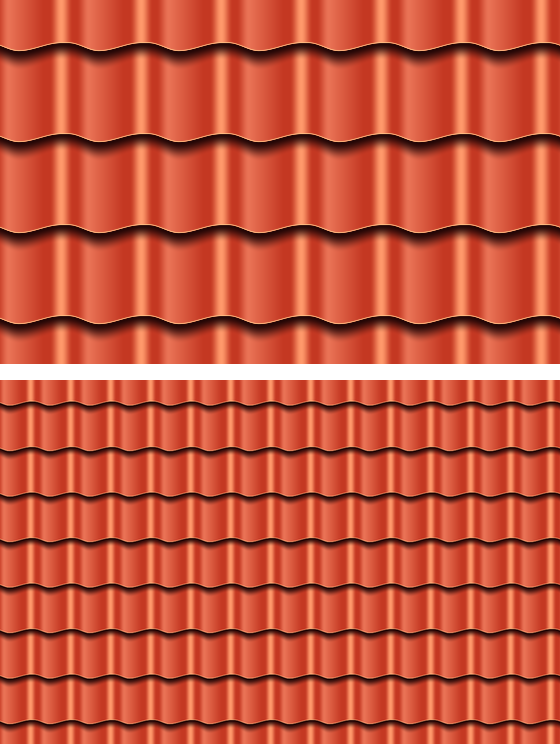
Top, the tile; bottom, the same tile 2 across and 2 down.
Give the GLSL for this pattern, as a WebGL 1 fragment shader.

```glsl
precision highp float;
// Glossy red clay roof tiles: seven wavy columns in four overlapping rows.

uniform vec2 u_resolution;

// Depth of the scalloped lower edge: 0 on the crest, 1 in the trough.
float edgeDrop(float u) {
  return smoothstep(0.09, 0.47, u) - smoothstep(0.47, 1.0, u);
}

// Glazed clay across one column: a narrow ridge highlight and a broad pan.
vec3 clayColor(float u) {
  float ridge = 1.0 - smoothstep(0.0, 0.145, min(u, 1.0 - u));
  float pan = smoothstep(0.19, 0.345, u) * clamp((0.77 - u) / 0.42, 0.0, 1.0);
  vec3 clay = mix(vec3(0.77, 0.22, 0.135), vec3(0.915, 0.45, 0.335), pan);
  return mix(clay, vec3(1.0, 0.6, 0.42), ridge);
}

void main() {
  vec2 uv = gl_FragCoord.xy / u_resolution;
  float u = fract(uv.x * 7.0 - 0.766);
  float drop = edgeDrop(u);

  // Signed distance below the nearest tile edge, in row heights.
  float below = fract(0.526 - uv.y * 4.0 - 0.088 * drop + 0.5) - 0.5;
  float pixel = 4.0 / u_resolution.y;

  vec3 clay = clayColor(u);

  // Shadow cast on the row beneath, a little longer in the troughs.
  float light = smoothstep(0.0, 0.19 + 0.025 * drop, below);
  vec3 shaded = mix(vec3(0.13, 0.02, 0.02), clay, light);
  float beneath = smoothstep(-0.5 * pixel, 0.5 * pixel, below);
  vec3 color = mix(clay, shaded, beneath);

  // Thin bright lip along the edge.
  float lip = 1.0 - smoothstep(-0.5 * pixel, 0.5 * pixel, abs(below + 0.006) - 0.006);
  color = mix(color, mix(clay, vec3(1.0, 0.76, 0.52), 0.8), lip);

  gl_FragColor = vec4(color, 1.0);
}
```
